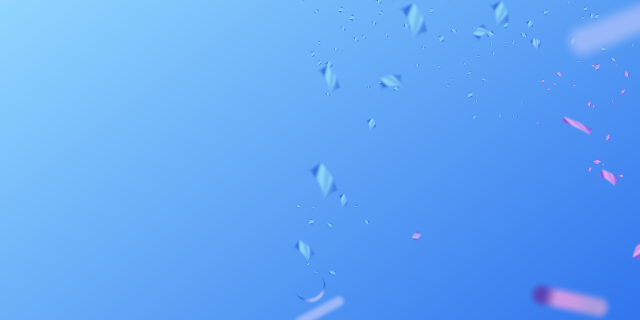
Give the GLSL for this background, as a WebGL 1 fragment shader.

```glsl
precision highp float;
uniform vec2 u_resolution;

#define SKY_LIGHT vec3(0.57, 0.84, 1.0)
#define SKY_DEEP vec3(0.19, 0.46, 0.93)
#define CYAN vec3(0.56, 0.85, 0.98)
#define NAVY vec3(0.13, 0.38, 0.87)
#define PINK vec3(0.93, 0.66, 0.96)
#define VIOLET vec3(0.46, 0.30, 0.86)
#define LAVENDER vec3(0.65, 0.74, 0.98)
#define CELL 0.07
#define DENSITY 0.42
#define SOFTNESS 0.005

float hash(vec2 p) {
  vec3 h = fract(vec3(p.xyx) * 0.1031);
  h += dot(h, h.yzx + 33.33);
  return fract((h.x + h.y) * h.z);
}

float inside(float dist, float blur) {
  float edge = blur + 0.7 / u_resolution.y;
  return 1.0 - smoothstep(-edge, edge, dist);
}

// Curled paper strip from a to b; pinkness picks the palette
void paper(inout vec3 col, vec2 p, vec2 a, vec2 b, float halfWidth, float blur, float pinkness) {
  vec2 axis = b - a;
  float halfLength = 0.5 * length(axis);
  axis = normalize(axis);
  vec2 q = p - 0.5 * (a + b);
  q = vec2(dot(q, axis), dot(q, vec2(-axis.y, axis.x)));
  float u = q.x / halfLength;
  float v = q.y / halfWidth;
  q.y += halfWidth * 0.35 * (min(u * u, 1.5) - 0.5);
  vec2 box = abs(q) - vec2(halfLength, halfWidth);
  float fold = smoothstep(0.5, 0.95, abs(u + 0.4 * v));
  float sheen = 0.5 + 0.5 * sin(5.0 * u + 3.0 * v);
  vec3 bright = mix(CYAN, PINK, pinkness);
  vec3 dark = mix(NAVY, VIOLET, pinkness);
  vec3 face = mix(bright, dark, 0.25 * sheen + 0.65 * fold);
  col = mix(col, face, 0.92 * inside(max(box.x, box.y), blur));
}

// Out-of-focus streamer: x is coverage, y is position along it
vec2 streamer(vec2 p, vec2 a, vec2 b, float radius) {
  vec2 axis = b - a;
  float t = clamp(dot(p - a, axis) / dot(axis, axis), 0.0, 1.0);
  float dist = length(p - a - axis * t);
  return vec2(1.0 - smoothstep(0.25 * radius, 1.35 * radius, dist), t);
}

// Likelihood of a flake at a place
float spread(vec2 c) {
  float top = smoothstep(0.88, 1.0, c.x) * smoothstep(0.48, 0.95, c.y);
  float side = 0.5 * smoothstep(1.55, 1.85, c.x) * smoothstep(0.27, 0.5, c.y);
  float low = 0.55 * (1.0 - smoothstep(0.7, 1.1, length((c - vec2(1.05, 0.26)) / vec2(0.15, 0.15))));
  return DENSITY * max(top, max(side, low));
}

void scatter(inout vec3 col, vec2 p) {
  for (int i = 0; i < 3; i++) {
    float layer = float(i);
    vec2 grid = p / CELL + layer * vec2(7.37, 3.61);
    vec2 id = floor(grid);
    vec2 seed = id + layer * 41.0;
    vec2 jitter = vec2(hash(seed + 11.3), hash(seed + 27.9)) - 0.5;
    vec2 center = (id + 0.5 + 0.54 * jitter - layer * vec2(7.37, 3.61)) * CELL;
    if (hash(seed + 3.7) < spread(center)) {
      float angle = 6.2832 * hash(seed + 51.1);
      float size = mix(0.003, 0.010, pow(hash(seed + 63.7), 1.5));
      vec2 arm = size * vec2(cos(angle), sin(angle));
      float pinkness = smoothstep(1.5, 1.8, center.x) * (1.0 - smoothstep(0.72, 0.88, center.y));
      float width = size * mix(0.4, 0.85, hash(seed + 77.3));
      paper(col, p, center - arm, center + arm, width, 0.0008, pinkness);
    }
  }
}

void main() {
  vec2 uv = gl_FragCoord.xy / u_resolution;
  vec2 p = uv * vec2(2.0, 1.0);
  vec3 col = mix(SKY_LIGHT, SKY_DEEP, 0.6 * uv.x + 0.4 * (1.0 - uv.y));

  scatter(col, p);

  // Large blue strips
  paper(col, p, vec2(1.276, 0.982), vec2(1.315, 0.896), 0.022, SOFTNESS, 0.0);
  paper(col, p, vec2(1.553, 0.990), vec2(1.573, 0.930), 0.018, SOFTNESS, 0.0);
  paper(col, p, vec2(1.486, 0.885), vec2(1.518, 0.914), 0.013, 0.003, 0.0);
  paper(col, p, vec2(1.013, 0.789), vec2(1.049, 0.721), 0.015, SOFTNESS, 0.0);
  paper(col, p, vec2(1.190, 0.740), vec2(1.253, 0.750), 0.016, SOFTNESS, 0.0);
  paper(col, p, vec2(0.988, 0.481), vec2(1.036, 0.397), 0.022, SOFTNESS, 0.0);
  paper(col, p, vec2(0.928, 0.240), vec2(0.974, 0.198), 0.014, 0.004, 0.0);
  paper(col, p, vec2(1.068, 0.392), vec2(1.078, 0.357), 0.008, 0.002, 0.0);
  paper(col, p, vec2(1.155, 0.627), vec2(1.167, 0.600), 0.010, 0.001, 0.0);
  paper(col, p, vec2(1.662, 0.876), vec2(1.684, 0.852), 0.008, 0.001, 0.1);

  // Pink strips
  paper(col, p, vec2(1.760, 0.628), vec2(1.846, 0.589), 0.009, 0.002, 0.9);
  paper(col, p, vec2(1.878, 0.461), vec2(1.927, 0.432), 0.012, 0.002, 1.0);
  paper(col, p, vec2(1.985, 0.193), vec2(2.008, 0.245), 0.010, 0.003, 1.0);
  paper(col, p, vec2(1.294, 0.252), vec2(1.310, 0.272), 0.009, 0.001, 0.6);

  // Thin curl tapering to both ends
  vec2 q = p - vec2(0.966, 0.109);
  float turn = (atan(q.y, q.x) + 1.04) / 1.4;
  float curl = abs(length(q) - 0.048) - 0.006 * (1.0 - turn * turn);
  col = mix(col, mix(LAVENDER, NAVY, smoothstep(0.2, 0.9, abs(turn))), 0.9 * inside(curl, 0.001));

  // Blurred foreground streamers
  vec2 haze = streamer(p, vec2(1.823, 0.872), vec2(2.010, 0.945), 0.052);
  col = mix(col, LAVENDER, 0.8 * haze.x);
  haze = streamer(p, vec2(0.940, -0.005), vec2(1.058, 0.058), 0.019);
  col = mix(col, LAVENDER, 0.85 * haze.x);
  haze = streamer(p, vec2(1.693, 0.078), vec2(1.870, 0.040), 0.034);
  vec3 glow = mix(VIOLET * 0.8, PINK * 0.93, smoothstep(0.0, 0.3, haze.y));
  col = mix(col, mix(glow, LAVENDER * 0.85, 0.5 * smoothstep(0.4, 1.0, haze.y)), 0.9 * haze.x);

  gl_FragColor = vec4(col, 1.0);
}
```
